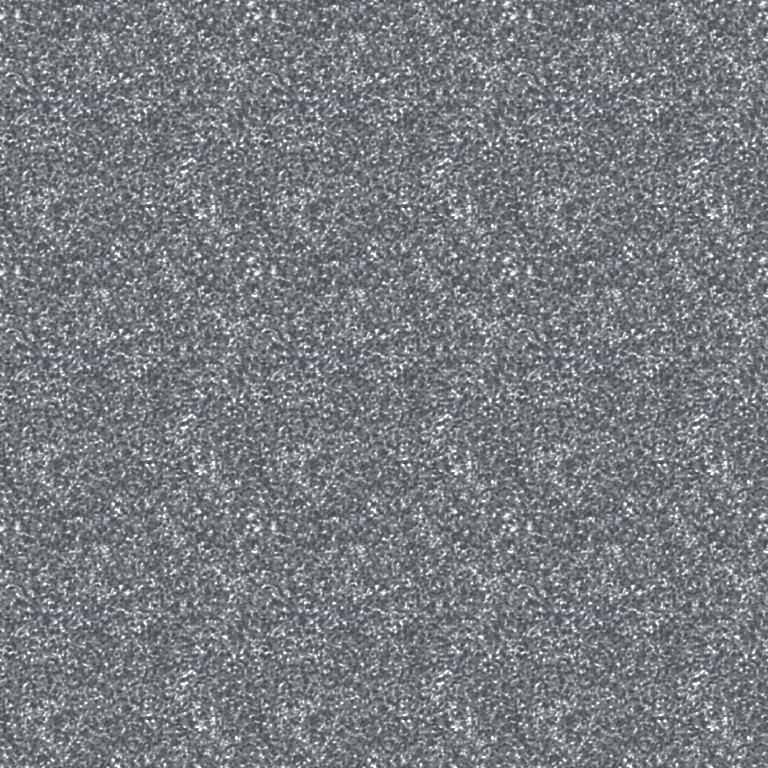
A Shadertoy shader for this texture:

```glsl
// Fine grey glitter: crisp, randomly turned metallic flakes over faint mottling.

// Integer hash (PCG style): three values in 0..1 per lattice cell.
vec3 hash3(vec2 cell, float seed) {
    uvec3 v = uvec3(cell, seed) * 1664525u + 1013904223u;
    v.x += v.y * v.z; v.y += v.z * v.x; v.z += v.x * v.y;
    v ^= v >> 16u;
    v.x += v.y * v.z; v.y += v.z * v.x; v.z += v.x * v.y;
    return vec3(v >> 8u) / 16777216.0;
}

// Signed smooth noise that wraps after the given number of cells.
float wrappedNoise(vec2 uv, float cells, float seed) {
    vec2 p = uv * cells, i = floor(p), f = p - i;
    f = f * f * (3.0 - 2.0 * f);
    float a = hash3(mod(i, cells), seed).x;
    float b = hash3(mod(i + vec2(1, 0), cells), seed).x;
    float c = hash3(mod(i + vec2(0, 1), cells), seed).x;
    float d = hash3(mod(i + vec2(1, 1), cells), seed).x;
    return 2.0 * mix(mix(a, b, f.x), mix(c, d, f.x), f.y) - 1.0;
}

// Sum of jittered elliptic flakes, light and dark, with roughly unit variance.
float flakes(vec2 uv, float cells) {
    vec2 p = uv * cells, home = floor(p);
    float sum = 0.0;
    for (int y = -2; y <= 2; y++) {
        for (int x = -2; x <= 2; x++) {
            vec2 cell = home + vec2(x, y);
            vec2 id = mod(cell, cells);
            vec3 place = hash3(id, 1.0);
            vec2 offset = p - cell - place.xy;
            // Flakes lean mostly to the upper right.
            float angle = 0.5 + 2.4 * (place.z - 0.5);
            vec2 along = vec2(cos(angle), sin(angle));
            vec2 q = vec2(dot(offset, along), dot(offset, vec2(-along.y, along.x)));
            q /= vec2(0.95, 0.66);
            float brightness = (hash3(id, 2.0).x - 0.5) * 3.46;
            // The opposite-toned rim keeps each flake crisp.
            float r2 = dot(q, q);
            sum += brightness * (1.0 - 0.45 * r2) * exp(-r2);
        }
    }
    return sum / 0.8;
}

void mainImage(out vec4 fragColor, in vec2 fragCoord) {
    // The pattern repeats three times along each side.
    vec2 uv = fract(3.0 * fragCoord / iResolution.xy);

    float mottling = 0.14 * wrappedNoise(uv, 7.0, 3.0)
                   + 0.16 * wrappedNoise(uv, 19.0, 4.0);
    float shine = 1.02 * flakes(uv, 104.0) + mottling;

    // Exponential tone curve: many mid greys, few bright sparkles.
    float grey = exp(-0.81 + 0.24 * shine + 0.025 * shine * shine);

    // Cool steel tint with barely bluer patches.
    float blue = 0.01 * smoothstep(0.3, 0.9, wrappedNoise(uv, 5.0, 5.0));
    vec3 color = vec3(grey) + vec3(0.0, 0.02 - 0.5 * blue, 0.03 + blue);
    fragColor = vec4(clamp(color, 0.0, 1.0), 1.0);
}
```
